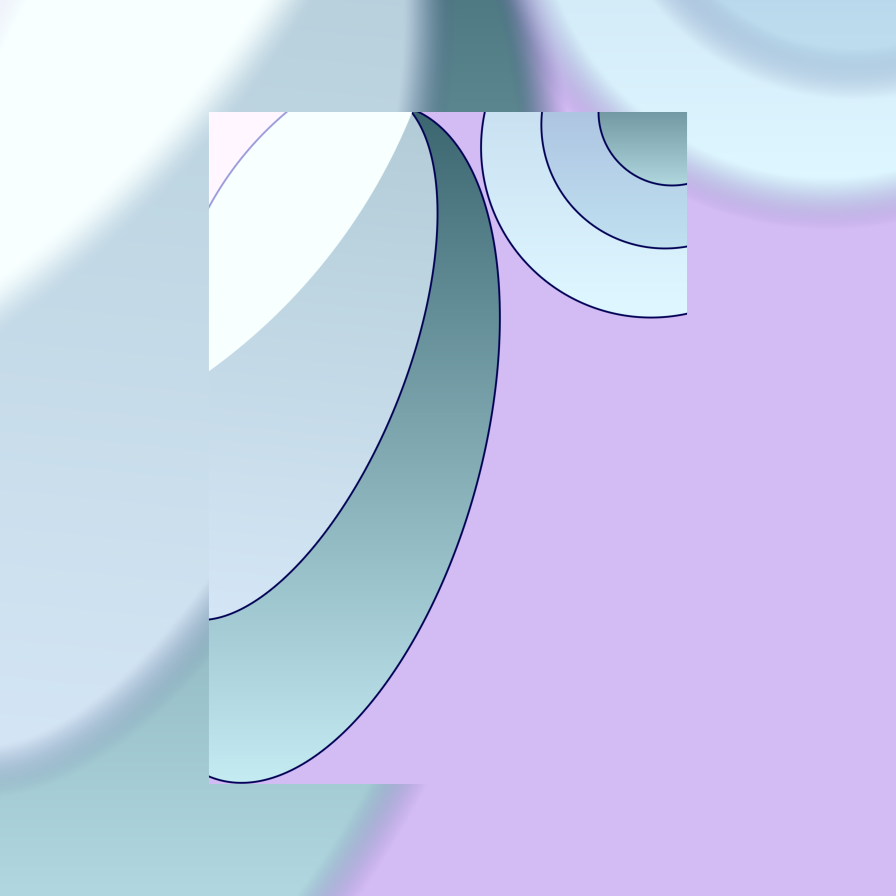
This background is drawn by a WebGL 2 fragment shader. Its source:

```glsl
#version 300 es
precision highp float;
// Sharp card of tilted ellipses and nested discs over its own enlarged, blurred backdrop.

uniform vec2 u_resolution;
out vec4 outColor;

// Card layout
const vec2 CARD_MIN = vec2(0.2331, 0.125);
const vec2 CARD_MAX = vec2(0.7669, 0.875);
const float BACKDROP_BLUR = 0.0155;
const float LINE_WIDTH = 0.0021;

// Ellipses: center, half extents and tilt
const vec2 PETAL_CENTER = vec2(0.3474, 0.5055);
const vec2 PETAL_EXTENT = vec2(0.2105, 0.3792);
const float PETAL_TILT = 0.37;
const vec2 LEAF_CENTER = vec2(0.3155, 0.6046);
const vec2 LEAF_EXTENT = vec2(0.1728, 0.2966);
const float LEAF_TILT = 0.53;

// Discs: center and radius
const vec3 SHEEN = vec3(-0.1523, 1.1217, 0.6602);
const vec3 BLUSH_ARC = vec3(0.5569, 0.5928, 0.3685);
const vec3 RING_OUTER = vec3(0.7266, 0.8353, 0.1897);
const vec3 RING_MIDDLE = vec3(0.7422, 0.8607, 0.138);
const vec3 RING_INNER = vec3(0.75, 0.875, 0.082);

// Colours
const vec3 LILAC = vec3(0.827, 0.733, 0.953);
const vec3 NAVY = vec3(0.0, 0.0, 0.33);
const vec3 PERIWINKLE = vec3(0.6, 0.61, 0.85);
const vec3 TEAL_LOW = vec3(0.77, 0.92, 0.95);
const vec3 TEAL_HIGH = vec3(0.23, 0.40, 0.44);
const vec3 MIST_LOW = vec3(0.83, 0.90, 0.96);
const vec3 MIST_HIGH = vec3(0.70, 0.80, 0.845);
const vec3 WHITE = vec3(0.97, 1.0, 1.0);
const vec3 BLUSH = vec3(1.0, 0.965, 1.0);
const vec3 ICE_LOW = vec3(0.87, 0.965, 1.0);
const vec3 ICE_HIGH = vec3(0.79, 0.88, 0.945);
const vec3 SKY_LOW = vec3(0.75, 0.88, 0.94);
const vec3 SKY_HIGH = vec3(0.68, 0.77, 0.885);
const vec3 CORE_LOW = vec3(0.69, 0.84, 0.87);
const vec3 CORE_HIGH = vec3(0.45, 0.60, 0.64);

// Approximate signed distance to a tilted ellipse
float ellipse(vec2 p, vec2 center, vec2 extent, float tilt) {
    vec2 q = (p - center) / extent;
    vec2 slope = q - tilt * q.yx;
    float scale = 1.0 - tilt * tilt;
    return (dot(q, slope) - scale) / max(2.0 * length(slope / extent), 1e-4);
}

float disc(vec2 p, vec3 circle) {
    return length(p - circle.xy) - circle.z;
}

// Soft coverage of the inside of a shape
float inside(float d, float soft) {
    return 1.0 - smoothstep(-soft, soft, d);
}

// Coverage of the outline, fading as it softens
float outline(float d, float soft) {
    return inside(d - 0.5 * LINE_WIDTH, soft) - inside(d + 0.5 * LINE_WIDTH, soft);
}

vec3 ramp(vec3 low, vec3 high, float bottom, float top, float y) {
    return mix(low, high, clamp((y - bottom) / (top - bottom), 0.0, 1.0));
}

vec3 paint(vec3 base, vec3 fill, float d, float soft) {
    return mix(mix(base, fill, inside(d, soft)), NAVY, outline(d, soft));
}

vec3 scene(vec2 p, float soft) {
    vec3 color = LILAC;

    // Tall petal and the paler leaf over it
    float petal = ellipse(p, PETAL_CENTER, PETAL_EXTENT, PETAL_TILT);
    color = paint(color, ramp(TEAL_LOW, TEAL_HIGH, 0.126, 0.875, p.y), petal, soft);
    float leaf = ellipse(p, LEAF_CENTER, LEAF_EXTENT, LEAF_TILT);
    float slant = p.y + 0.1 * (p.x - 0.35);
    color = paint(color, ramp(MIST_LOW, MIST_HIGH, 0.308, 0.875, slant), leaf, soft);

    // White sheen with a blush corner
    float sheen = inside(disc(p, SHEEN), soft);
    float arc = disc(p, BLUSH_ARC);
    vec3 glaze = mix(BLUSH, WHITE, inside(arc, soft));
    glaze = mix(glaze, PERIWINKLE, outline(arc, soft));
    color = mix(color, glaze, sheen);

    // Nested discs
    color = paint(color, ramp(ICE_LOW, ICE_HIGH, 0.66, 0.875, p.y), disc(p, RING_OUTER), soft);
    color = paint(color, ramp(SKY_LOW, SKY_HIGH, 0.723, 0.875, p.y), disc(p, RING_MIDDLE), soft);
    return paint(color, ramp(CORE_LOW, CORE_HIGH, 0.793, 0.875, p.y), disc(p, RING_INNER), soft);
}

void main() {
    vec2 uv = gl_FragCoord.xy / u_resolution;
    float pixel = 1.0 / min(u_resolution.x, u_resolution.y);

    // The backdrop enlarges the card until it fills the canvas width
    vec2 enlarged = 0.5 + (uv - 0.5) * (CARD_MAX.x - CARD_MIN.x);
    vec3 backdrop = scene(enlarged, BACKDROP_BLUR);
    vec3 card = scene(uv, 0.75 * pixel);

    vec2 margin = min(uv - CARD_MIN, CARD_MAX - uv);
    float cardMask = smoothstep(-0.5 * pixel, 0.5 * pixel, min(margin.x, margin.y));
    outColor = vec4(mix(backdrop, card, cardMask), 1.0);
}
```
